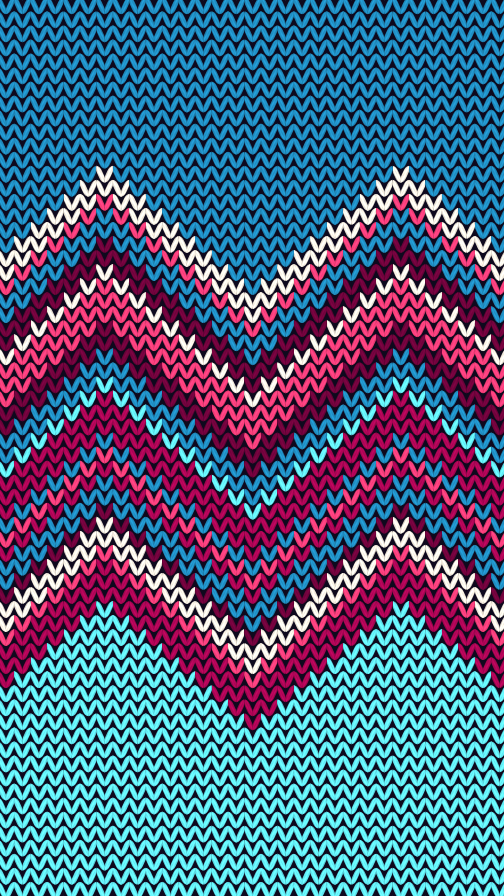
This pattern is drawn by a Shadertoy shader. Its source:

```glsl
// Knitted chevron fabric: interlocked V stitches in coloured zigzag bands.
// Each stitch is two mirrored, tilted leaves on a column/row grid; a folded
// column index shifts the rows so that straight bands become chevrons.

// Layout, in canvas heights (y is up)
const vec2  STITCH     = vec2(0.01836, 0.01567); // column width, row height
const float CENTRE_X   = 0.0008;                 // middle valley, from the axis
const float FIRST_ROW  = 0.6645;                 // top band at the valley
const float FOLD       = 9.0;                    // columns from valley to peak
const float LEAF_TILT  = 0.43;
const vec2  LEAF_HALF  = vec2(0.00298, 0.0105);  // half width, half length
const float FIBRE_GAIN = 0.05;

// Yarns
const vec3 GROUND  = vec3(0.055, 0.035, 0.115);
const vec3 BLUE    = vec3(0.13, 0.57, 0.78);
const vec3 AQUA    = vec3(0.40, 0.95, 0.99);
const vec3 CREAM   = vec3(1.00, 0.97, 0.92);
const vec3 PINK    = vec3(0.99, 0.25, 0.49);
const vec3 CRIMSON = vec3(0.69, 0.02, 0.34);
const vec3 MAROON  = vec3(0.45, 0.01, 0.24);

// Band order downwards: 0 blue, 1 cream, 2 pink, 3 maroon, 4 crimson, 5 aqua
const int BANDS = 31;
const int PATTERN[BANDS] = int[BANDS](
    1, 1, 2, 0, 0, 3, 3, 1, 2, 2, 2, 3, 3, 0, 0, 5,
    4, 4, 4, 0, 2, 4, 0, 0, 3, 1, 1, 2, 4, 4, 4);

vec3 yarnColour(int depth) {
    if (depth < 0) return BLUE;
    if (depth >= BANDS) return AQUA;
    int yarn = PATTERN[depth];
    if (yarn == 0) return BLUE;
    if (yarn == 1) return CREAM;
    if (yarn == 2) return PINK;
    if (yarn == 3) return MAROON;
    if (yarn == 4) return CRIMSON;
    return AQUA;
}

// Approximate signed distance to a blunt leaf along the y axis
float leafDistance(vec2 p) {
    float along = p.y / LEAF_HALF.y;
    float taper = 1.0 - along * along * along * along;
    return abs(p.x) - LEAF_HALF.x * max(taper, -1.0);
}

// Soft strands running along the yarn
float fibre(vec2 p, float seed) {
    return sin(p.x * 2400.0 + seed) + 0.6 * sin(p.y * 620.0 + p.x * 900.0 + seed * 2.3);
}

void mainImage(out vec4 fragColor, in vec2 fragCoord) {
    float pixel = 1.0 / iResolution.y;
    vec2 p = (fragCoord - vec2(0.5 * iResolution.x, 0.0)) * pixel;
    p = vec2(p.x - CENTRE_X, FIRST_ROW - p.y); // y now runs down the rows

    // Column, and its rise along the chevron
    float column = floor(p.x / STITCH.x + 0.5);
    float rise = abs(mod(column + FOLD, 2.0 * FOLD) - FOLD);
    float side = p.x - column * STITCH.x;
    float nearestRow = floor(p.y / STITCH.y + 0.5);

    // Axes of the mirrored leaf: it leans to the column middle as it descends
    vec2 axis = vec2(-sin(LEAF_TILT), cos(LEAF_TILT));
    vec2 across = vec2(axis.y, -axis.x);

    vec3 colour = GROUND;
    for (int k = -1; k <= 1; k++) {
        float row = nearestRow + float(k);
        vec2 offset = vec2(abs(side) - 0.25 * STITCH.x, p.y - row * STITCH.y);
        vec2 leaf = vec2(dot(offset, across), dot(offset, axis));
        float d = leafDistance(leaf);

        vec3 yarn = yarnColour(int(row + rise));
        float seed = column * 2.7 + row * 4.1 + sign(side);
        yarn *= 1.0 + FIBRE_GAIN * fibre(leaf, seed);
        yarn *= mix(0.82, 1.04, smoothstep(0.0, 0.6 * LEAF_HALF.x, -d));
        colour = mix(colour, yarn, smoothstep(0.6 * pixel, -0.6 * pixel, d));
    }
    fragColor = vec4(clamp(colour, 0.0, 1.0), 1.0);
}
```
